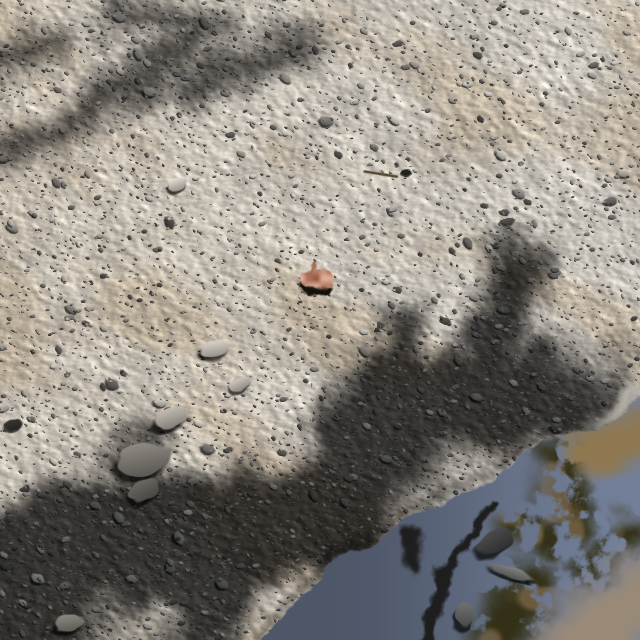
This texture is drawn by a Shadertoy shader. Its source:

```glsl
// Sunlit gravel path with soft tree shadows, a fallen leaf and a reflecting puddle
#define SUNLIT vec3(0.80, 0.78, 0.745)
#define EARTH vec3(0.74, 0.68, 0.59)
#define SHADE vec3(0.265)
#define SKY vec3(0.36, 0.40, 0.48)
#define OLIVE vec3(0.20, 0.19, 0.09)
#define OCHRE vec3(0.56, 0.47, 0.31)
#define GRIT 0.55
#define SHADOW_WARP 0.09
#define SHORE_WARP 0.06
#define PEBBLE_LAYERS 4

// Capsule ends (x, y, x, y) and radii of the shadows
const vec4 BOUGHS[12] = vec4[](
    vec4(.04, .09, .30, .13), vec4(.25, .14, .50, .19), vec4(.50, .20, .62, .37),
    vec4(.62, .35, .90, .40), vec4(.77, .42, .82, .58), vec4(.60, .40, .645, .50),
    vec4(.20, .25, .22, .32), vec4(.02, .76, .17, .82), vec4(.15, .82, .31, .94),
    vec4(.30, .875, .48, .93), vec4(.18, .98, .34, .96), vec4(-.02, .90, .09, .93));
const float GIRTH[12] = float[](.13, .095, .105, .075, .045, .035, .025, .025, .035, .035, .025, .022);
// Stones: centre, size, brightness
const vec4 STONES[9] = vec4[](
    vec4(.276, .712, .016, .81), vec4(.265, .347, .026, .70), vec4(.222, .282, .040, .50),
    vec4(.225, .235, .027, .39), vec4(.107, .027, .023, .50), vec4(.374, .400, .017, .75),
    vec4(.335, .455, .022, .78), vec4(.020, .337, .014, .20), vec4(.635, .731, .008, .15));

float hash(vec2 p) { return fract(sin(dot(p, vec2(127.1, 311.7))) * 43758.5453); }

float noise(vec2 p) {
    vec2 i = floor(p), f = fract(p), e = vec2(0, 1);
    f = f * f * (3.0 - 2.0 * f);
    return mix(mix(hash(i), hash(i + e.yx), f.x), mix(hash(i + e), hash(i + 1.0), f.x), f.y);
}

float fbm(vec2 p) {
    float sum = 0.0, amp = 0.5;
    for (int i = 0; i < 5; i++) {
        sum += amp * noise(p);
        p = mat2(1.6, 1.2, -1.2, 1.6) * p + 7.3;
        amp *= 0.5;
    }
    return sum;
}

vec2 warp(vec2 p, float scale, float amount) {
    return p + amount * (vec2(fbm(p * scale), fbm(p * scale + 40.0)) - 0.48);
}

vec2 turn(vec2 p, float a) { return mat2(cos(a), -sin(a), sin(a), cos(a)) * p; }

// Soft capsule between ends.xy and ends.zw
float blob(vec2 p, vec4 ends, float radius, float soft) {
    vec2 d = ends.zw - ends.xy, q = p - ends.xy;
    float dist = length(q - d * clamp(dot(q, d) / dot(d, d), 0.0, 1.0));
    return 1.0 - smoothstep(radius - soft, radius + soft, dist);
}

// Rounded stone, lit from above, with a contact shadow at its lower left
void stone(inout vec3 col, vec2 q, vec2 size, float angle, vec3 tone) {
    vec2 s = turn(q + vec2(0.25, 0.5) * size.y, angle) / size;
    q = turn(q, angle) / size;
    float wobble = 0.35 * (noise(q * 1.7 + size * 900.0) - 0.5), edge = 0.0016 / size.y;
    col *= 1.0 - 0.7 * (1.0 - smoothstep(0.8, 1.25, length(s) + wobble));
    float body = 1.0 - smoothstep(1.0 - edge, 1.0 + edge, length(q) + wobble);
    col = mix(col, tone * (0.92 + 0.18 * clamp(q.y, -1.0, 1.0)), body);
}

// Scattered pebbles, one candidate per jittered cell
void pebbles(inout vec3 col, vec2 p, float lit) {
    for (int k = 0; k < PEBBLE_LAYERS; k++) {
        float cells = 22.0 * pow(1.65, float(k));
        vec2 g = turn(p, -0.35) * cells, id = floor(g);
        float r = hash(id + 31.0 * float(k)), bright = hash(id + 12.4);
        float density = 0.13 + 0.06 * float(k) + 0.17 * (1.0 - lit);
        if (r > density) continue;
        vec2 jitter = 0.35 + 0.3 * vec2(hash(id + 3.1), hash(id + 8.7));
        vec2 size = (vec2(0.12, 0.07) + vec2(0.14, 0.09) * hash(id + 5.2)) / cells;
        vec3 tone = mix(SHADE * (0.7 + bright), SUNLIT * (0.35 + 0.7 * bright), lit);
        stone(col, (g - id - jitter) / cells, size, 1.4 * (r / density - 0.5), tone);
    }
}

float shadow(vec2 p) {
    vec2 w = warp(p, 13.0, SHADOW_WARP);
    float s = 0.0;
    for (int i = 0; i < 12; i++)
        s = max(s, (i < 6 ? 1.0 : 0.82) * blob(w, BOUGHS[i], GIRTH[i], 0.038));
    // Sunlit gaps
    s *= 1.0 - 0.75 * blob(w, vec4(.17, .01, .25, .05), 0.03, 0.03);
    s *= 1.0 - 0.8 * blob(w, vec4(.40, .27, .46, .31), 0.025, 0.03);
    return s * (1.0 - 0.6 * blob(w, vec4(.90, .46, .99, .43), 0.03, 0.04));
}

vec3 puddle(vec2 p) {
    vec2 w = warp(p, 22.0, 0.05);
    vec3 col = SKY * (0.85 + 0.4 * smoothstep(0.5, 1.0, p.x));
    col = mix(col, OCHRE, blob(w, vec4(.92, .30, 1.03, .33), 0.04, 0.03));
    col = mix(col, vec3(0.60, 0.54, 0.47), blob(w, vec4(.89, -.02, 1.05, .10), 0.055, 0.04));
    // Reflected leaves and trunk
    float leaves = blob(w, vec4(.87, .29, .89, .17), 0.035, 0.03);
    leaves = max(leaves, blob(w, vec4(.81, .18, .87, .15), 0.025, 0.025));
    leaves = max(leaves, blob(w, vec4(.91, .10, .98, .17), 0.022, 0.025));
    leaves = max(leaves, blob(w, vec4(.78, .01, .83, .08), 0.04, 0.03));
    leaves *= smoothstep(0.34, 0.48, fbm(p * 34.0));
    col = mix(col, mix(OLIVE, OCHRE * 0.75, smoothstep(0.4, 0.7, noise(p * 30.0))), leaves);
    float trunk = max(blob(w, vec4(.665, -.01, .70, .11), 0.011, 0.004),
                      blob(w, vec4(.70, .11, .775, .22), 0.007, 0.004));
    col = mix(col, SHADE * 0.45, max(trunk, blob(w, vec4(.645, .11, .65, .16), 0.014, 0.008)));
    stone(col, p - vec2(.775, .155), vec2(0.030, 0.016), 0.5, SHADE);
    stone(col, p - vec2(.80, .105), vec2(0.035, 0.008), -0.3, SHADE * 1.7);
    stone(col, p - vec2(.727, .04), vec2(0.015, 0.018), 0.0, SHADE * 1.5);
    return col;
}

void mainImage(out vec4 fragColor, in vec2 fragCoord) {
    vec2 p = fragCoord / iResolution.xy;
    float lit = 1.0 - shadow(p);
    // Ground tint and embossed grit
    float warm = smoothstep(0.42, 0.68, fbm(turn(p, -0.5) * vec2(4, 9))) + 0.35 * (1.0 - p.x);
    vec3 col = mix(SUNLIT, EARTH, min(0.6 * warm, 0.8)) * (0.87 + 0.22 * fbm(p * 18.0));
    vec2 g = turn(p, -0.4) * vec2(75, 125);
    float relief = fbm(g) - fbm(g + vec2(0.3, 0.6));
    col *= mix(SHADE, vec3(1), lit) * (1.0 + GRIT * relief * (1.6 - 0.6 * lit));
    pebbles(col, p, lit);
    for (int i = 0; i < 9; i++) {
        vec4 s = STONES[i];
        stone(col, p - s.xy, s.z * vec2(1.0, 0.6), 0.5 * hash(s.xy), s.w * vec3(1.0, 0.97, 0.92));
    }
    // Twig and fallen leaf
    col = mix(col, OCHRE * 0.6, blob(p, vec4(.57, .732, .62, .724), 0.002, 0.0015));
    vec2 c = warp(p, 60.0, 0.016);
    col = mix(col, OLIVE * 0.4, blob(c, vec4(.477, .553, .508, .549), 0.010, 0.003));
    vec3 leaf = mix(vec3(0.58, 0.34, 0.25), vec3(0.90, 0.73, 0.64), noise(p * 85.0));
    col = mix(col, leaf, max(blob(c, vec4(.482, .565, .510, .564), 0.012, 0.003),
                             blob(c, vec4(.488, .57, .49, .583), 0.006, 0.003)));
    // Puddle, its wet rim and sunlit far shore
    float shore = min(0.13 + 0.51 * (p.x - 0.52), 1.18 * (p.x - 0.41)) - p.y;
    shore += SHORE_WARP * (fbm(p * 17.0) - 0.48);
    float rim = 1.0 - smoothstep(0.0, 0.025, abs(shore + 0.012));
    col = mix(col, mix(col * 0.7, SUNLIT * 0.87, smoothstep(0.88, 0.98, p.x)), rim);
    fragColor = vec4(mix(col, puddle(p), smoothstep(-0.003, 0.004, shore)), 1.0);
}
```
